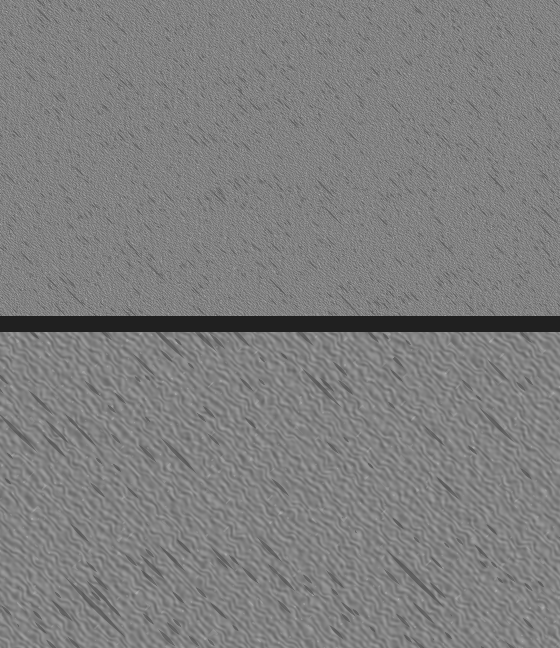
Top: the whole. Bottom: its middle third, enlarged.
This texture is drawn by a Shadertoy shader. Its source:

```glsl
const float TAU = 6.2831853;
const float BASE_GREY = 0.508;
const float STREAK_GREY = 0.37;

float hash(vec2 p) {
    return fract(sin(dot(p, vec2(12.9898, 78.233))) * 43758.5453);
}

float valueNoise(vec2 p) {
    vec2 cell = floor(p);
    vec2 f = fract(p);
    f = f * f * (3.0 - 2.0 * f);
    float low = mix(hash(cell), hash(cell + vec2(1.0, 0.0)), f.x);
    float high = mix(hash(cell + vec2(0.0, 1.0)), hash(cell + 1.0), f.x);
    return mix(low, high, f.y);
}

// Coordinates along (x) and across (y) the falling diagonal
vec2 toDiagonal(vec2 p) {
    return vec2(p.x - p.y, p.x + p.y) * 0.70711;
}

// Short fine ridges whose phase is broken up by noise
float ridges(vec2 p, float frequency, float warpScale) {
    float warp = valueNoise(p * warpScale);
    return sin(TAU * (p.y * frequency + 1.1 * warp));
}

// Noise minus a shifted copy, which removes broad blotches
float fineGrain(vec2 p) {
    return valueNoise(p) - valueNoise(p + vec2(0.3, 1.3));
}

// Tapered dashes, at most one in each cell of a staggered grid
float streaks(vec2 p, vec2 cellSize, float halfWidth, float chance, float seed, float pixel) {
    float row = floor(p.y / cellSize.y);
    p.x += hash(vec2(row, seed)) * cellSize.x;
    vec2 id = vec2(floor(p.x / cellSize.x), row) + seed;
    vec2 local = (fract(p / cellSize) - 0.5) * cellSize;

    float size = hash(id + 3.7);
    float halfLength = cellSize.x * mix(0.14, 0.42, size * size);
    vec2 room = max(0.5 * cellSize - vec2(halfLength, halfWidth + pixel), 0.0);
    vec2 jitter = vec2(hash(id + 11.3), hash(id + 19.1)) * 2.0 - 1.0;
    local -= jitter * room;

    float t = local.x / halfLength;
    float taper = halfWidth * mix(0.6, 1.0, size) * (1.0 - t * t);
    float mask = 1.0 - smoothstep(-0.5 * pixel, 0.5 * pixel, abs(local.y) - taper);
    return mask * step(hash(id + 27.9), chance);
}

void mainImage(out vec4 fragColor, in vec2 fragCoord) {
    float pixel = 1.0 / iResolution.y;
    vec2 uv = fragCoord * pixel;
    vec2 p = toDiagonal(uv);

    // Dense fine grain
    float ridge = ridges(p, 158.0, 110.0);
    float grain = fineGrain(p * vec2(210.0, 300.0) + 41.0);
    float grey = BASE_GREY + 0.043 * ridge + 0.085 * grain;

    // Sparse pale specks
    float speck = smoothstep(0.85, 0.97, valueNoise(p * vec2(210.0, 230.0) + 87.0));
    grey += 0.07 * speck;

    // Thin dark streaks, gathered into loose clumps
    float clump = mix(0.5, 1.5, valueNoise(uv * 11.0 + 5.0));
    float dark = 0.0;
    for (int i = 0; i < 3; i++) {
        float layer = float(i);
        vec2 cellSize = vec2(0.030, 0.010) * vec2(exp2(layer * 0.95), exp2(layer * 0.5));
        float halfWidth = 0.0018 + 0.0003 * layer;
        float chance = (0.16 - 0.05 * layer) * clump;
        dark = max(dark, streaks(p, cellSize, halfWidth, chance, 7.0 + 31.0 * layer, pixel));
    }
    float streakGrey = STREAK_GREY + 0.015 * ridge + 0.03 * grain;
    grey = mix(grey, streakGrey, 0.95 * dark);

    fragColor = vec4(vec3(clamp(grey, 0.0, 1.0)), 1.0);
}
```
